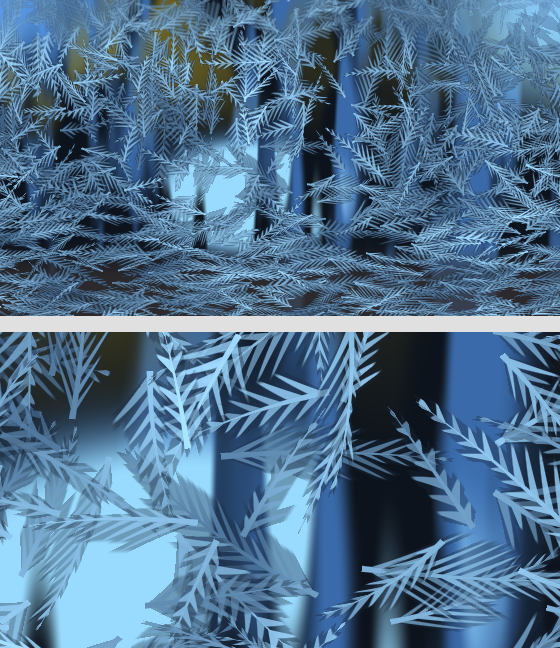
Top, the full canvas; bottom, a detail of the centre.
Write a Shadertoy shader that draws this texture.

```glsl
// Feathery window frost over a blurred forest with blue sky between the trunks.

const vec3 NIGHT = vec3(0.05, 0.075, 0.11);
const vec3 SKY = vec3(0.27, 0.50, 0.80);
const vec3 GLOW = vec3(0.60, 0.86, 1.0);
const vec3 OLIVE = vec3(0.46, 0.42, 0.15);
const vec3 EARTH = vec3(0.21, 0.19, 0.19);
const vec3 SHADE = vec3(0.10, 0.16, 0.24);
const vec3 ICE_DIM = vec3(0.25, 0.39, 0.54);
const vec3 ICE_LIT = vec3(0.66, 0.90, 1.06);
const int LAYERS = 7;

float hash(vec2 p) {
    return fract(sin(dot(p, vec2(127.1, 311.7))) * 43758.5);
}

float noise(vec2 p) {
    vec2 i = floor(p), f = fract(p);
    f = f * f * (3.0 - 2.0 * f);
    float low = mix(hash(i), hash(i + vec2(1, 0)), f.x);
    float high = mix(hash(i + vec2(0, 1)), hash(i + vec2(1, 1)), f.x);
    return mix(low, high, f.y);
}

float fbm(vec2 p) {
    return 0.6 * noise(p) + 0.3 * noise(p * 2.1 + 7.3) + 0.1 * noise(p * 4.3 + 3.1);
}

// Soft round spot, 1 at the centre and 0 beyond the radius.
float spot(vec2 p, vec2 centre, vec2 radius) {
    return 1.0 - smoothstep(0.0, 1.0, length((p - centre) / radius));
}

// Out of focus trees, sky gaps, foliage and ground.
vec3 forest(vec2 p) {
    float gap = smoothstep(0.50, 0.74, fbm(vec2(p.x * 13.0, p.y * 1.8)));
    vec3 col = mix(NIGHT, SKY, gap * 0.8);

    float leaves = smoothstep(0.40, 0.62, fbm(p * vec2(9.0, 3.5) + 21.0));
    float canopy = smoothstep(0.50, 0.80, p.y) * (1.0 - 0.7 * smoothstep(0.45, 1.0, p.x));
    col = mix(col, OLIVE, leaves * canopy * 0.9);

    float stripes = smoothstep(0.42, 0.62, noise(vec2(p.x * 19.0, p.y * 1.5) + 4.0));
    float clearing = smoothstep(0.0, 0.5, spot(p, vec2(0.80, 0.38), vec2(0.48, 0.28)));
    col = mix(col, mix(SKY, GLOW, clearing), stripes * clearing);
    col = mix(col, SKY * 1.15, spot(p, vec2(0.02, 1.0), vec2(0.45, 0.4)));
    col = mix(col, GLOW, spot(p, vec2(1.74, 0.95), vec2(0.5, 0.45)));
    return mix(col, EARTH, 0.75 * (1.0 - smoothstep(0.10, 0.25, p.y)));
}

// One feather growing along +x: x holds the needle barbs, y its shadowed body.
vec2 feather(vec2 q, float size, vec2 seed, float soft) {
    float bend = (hash(seed + 1.7) - 0.5) * 0.5;
    q.y += bend * q.x * q.x / size;
    float side = step(0.0, q.y);
    float across = abs(q.y);
    float angle = mix(0.38, 0.72, hash(seed + 2.3));
    float pitch = mix(0.016, 0.023, hash(seed + 3.1));

    // Project the point back down its slightly curved barb to the spine.
    float root = q.x - across / tan(angle) + 0.9 * across * across / size;
    float barbId = floor(root / pitch);
    vec2 barbSeed = vec2(barbId, side) + seed;
    float t = (barbId + 0.5) * pitch / size;
    float sideReach = mix(0.25, 1.0, hash(seed + 4.9 + side));
    float ragged = mix(0.4, 1.0, hash(barbSeed));
    float reach = size * 0.65 * sideReach * ragged * pow(max(1.0 - t, 0.0), 0.7);
    float taper = 1.0 - across / sin(angle) / max(reach, 0.001);
    float inside = step(0.0, t) * step(t, 1.0) * smoothstep(0.0, 0.2, taper);

    float gauge = mix(0.75, 1.2, hash(barbSeed + 2.9));
    float width = pitch * sin(angle) * gauge * mix(0.06, 0.36, clamp(taper, 0.0, 1.0));
    float barbDist = abs(fract(root / pitch) - 0.5) * pitch * sin(angle) - width;
    float barb = clamp(0.5 - 0.5 * barbDist / soft, 0.0, 1.0) * inside;
    barb *= mix(0.65, 1.0, hash(barbSeed + 5.5));

    float spineDist = across - 0.0035 * (1.0 - q.x / size);
    float spine = clamp(0.5 - 0.5 * spineDist / soft, 0.0, 1.0);
    spine *= step(0.0, q.x) * step(q.x, size);
    return vec2(max(barb, spine), inside);
}

// Lays one grid of scattered feathers over the colour below.
vec3 frostLayer(vec3 col, vec2 p, float cell, float layer, float soft) {
    vec2 home = floor(p / cell);
    for (int j = -1; j <= 1; j++)
    for (int i = -1; i <= 1; i++) {
        vec2 id = home + vec2(i, j);
        vec2 seed = id + layer * 17.3;
        vec2 centre = (id + vec2(hash(seed), hash(seed + 5.2))) * cell;

        // Thinner frost in the upper middle, flatter growth lower down.
        float bare = spot(centre, vec2(0.9, 0.72), vec2(0.85, 0.6));
        float clump = 0.5 * (noise(centre * 4.5 + 30.0) - 0.5);
        if (hash(seed + 8.1) > 0.72 - 0.28 * bare + clump) continue;
        float spread = mix(1.4, 4.6, smoothstep(0.2, 0.8, centre.y));
        float turn = (hash(seed + 9.4) - 0.5) * spread;
        turn += 3.1416 * step(0.5, hash(seed + 6.6)) + 0.1;

        float size = cell * mix(1.1, 1.8, hash(seed + 7.7));
        float c = cos(turn), s = sin(turn);
        vec2 q = mat2(c, -s, s, c) * (p - centre) + vec2(0.5 * size, 0.0);
        vec2 ice = feather(q, size, seed, soft);
        float patchLight = smoothstep(0.2, 0.8, noise(p * 5.0 + 11.0));
        float tone = 0.55 * hash(seed + 3.8) + 0.35 * patchLight + 0.03 * layer;
        col = mix(col, SHADE, ice.y * 0.36);
        col = mix(col, mix(ICE_DIM, ICE_LIT, tone), ice.x * 0.95);
    }
    return col;
}

void mainImage(out vec4 fragColor, in vec2 fragCoord) {
    vec2 p = fragCoord / iResolution.y;
    vec3 col = forest(p);

    // Squash the growth toward the bottom and defocus it at the top.
    float low = max(0.5 - p.y, 0.0);
    vec2 pane = vec2(p.x, p.y - 0.6 * low * low);
    float soft = 0.55 * (1.0 + low) / iResolution.y + 0.005 * smoothstep(0.8, 1.0, p.y);
    for (int k = 0; k < LAYERS; k++) {
        float layer = float(k);
        float cell = mix(0.18, 0.10, layer / float(LAYERS - 1));
        col = frostLayer(col, pane, cell, layer, soft);
    }

    // Bluish breath on the glass near the top corners.
    float haze = smoothstep(0.75, 1.0, p.y) * smoothstep(0.4, 0.9, abs(p.x - 0.89));
    col = mix(col, vec3(0.42, 0.66, 0.90), haze * 0.4);
    fragColor = vec4(col, 1.0);
}
```
